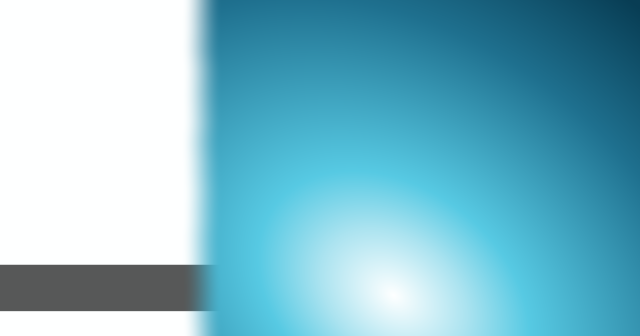
This background is drawn by a Shadertoy shader. Its source:

```glsl
// A tilted elliptical glow on a cyan-to-navy field, with a white panel on the
// left that melts into it and a grey bar crossing the panel near its foot.
// Built from a rotated ellipse distance, a colour ramp and soft masks.

const vec3 WHITE = vec3(0.995, 1.0, 1.0);
const vec3 PALE  = vec3(0.67, 0.89, 0.94);
const vec3 CYAN  = vec3(0.34, 0.79, 0.89);
const vec3 TEAL  = vec3(0.12, 0.44, 0.56);
const vec3 NAVY  = vec3(0.03, 0.24, 0.33);
const vec3 GREY  = vec3(0.34, 0.345, 0.345);

float hash(float n) {
    return fract(sin(n * 127.1) * 437.58);
}

float valueNoise(float x) {
    float cell = floor(x);
    float f = fract(x);
    return mix(hash(cell), hash(cell + 1.0), f * f * (3.0 - 2.0 * f));
}

// Distance from centre, scaled so that the ellipse outline lies at 1
float ellipseDistance(vec2 p, vec2 centre, vec2 longAxis, vec2 radii) {
    vec2 d = p - centre;
    vec2 shortAxis = vec2(longAxis.y, -longAxis.x);
    return length(vec2(dot(d, longAxis), dot(d, shortAxis)) / radii);
}

float ramp(float from, float to, float t) {
    return clamp((t - from) / (to - from), 0.0, 1.0);
}

vec3 glowColour(float t) {
    vec3 c = mix(WHITE, PALE, ramp(0.0, 0.54, t));
    c = mix(c, CYAN, ramp(0.54, 1.0, t));
    c = mix(c, TEAL, ramp(1.0, 2.4, t));
    return mix(c, NAVY, ramp(2.4, 3.5, t));
}

// Horizontal band with edges softened by the given width
float band(float y, float low, float high, float soft) {
    return smoothstep(low - soft, low + soft, y)
         * (1.0 - smoothstep(high - soft, high + soft, y));
}

void mainImage(out vec4 fragColor, in vec2 fragCoord) {
    vec2 uv = fragCoord / iResolution.xy;
    float aspect = iResolution.x / iResolution.y;
    float pixel = 1.0 / iResolution.y;

    // Glow, in units of canvas height
    vec2 p = vec2(uv.x * aspect, uv.y);
    vec2 centre = vec2(0.615 * aspect, 0.121);
    float t = ellipseDistance(p, centre, vec2(-0.8, 0.6), vec2(0.443, 0.321));
    vec3 field = glowColour(t);

    // White panel with the grey bar
    float bar = band(uv.y, 0.074, 0.212, 0.75 * pixel);
    vec3 panel = mix(WHITE, GREY, bar);

    // Soft, slightly uneven seam between panel and field
    float wobble = 0.003 * (valueNoise(uv.y * 14.0) - 0.5);
    float seam = smoothstep(0.284, 0.347, uv.x + wobble);

    fragColor = vec4(mix(panel, field, seam), 1.0);
}
```
